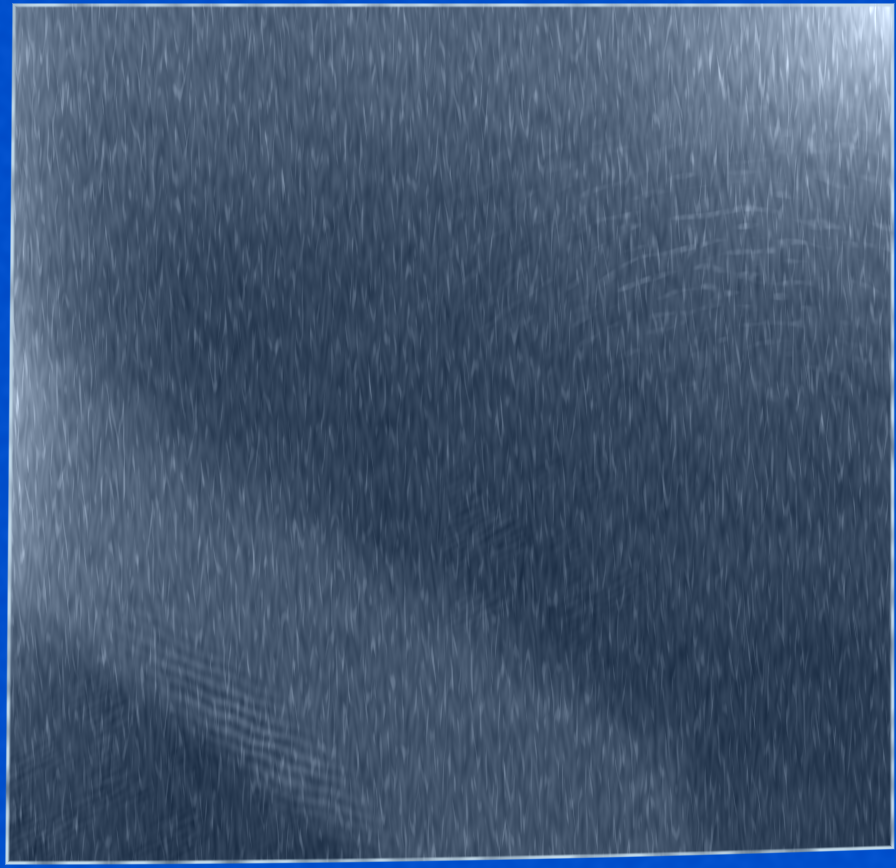
Reproduce this texture procedurally as a WebGL 2 fragment shader.

```glsl
#version 300 es
precision highp float;

uniform vec2 u_resolution;
out vec4 fragColor;

vec2 hashGradient(vec2 cell) {
  vec3 h = fract(cell.xyx * vec3(0.1031, 0.1030, 0.0973));
  h += dot(h, h.yzx + 33.33);
  float angle = 6.28318 * fract((h.x + h.y) * h.z);
  return vec2(cos(angle), sin(angle));
}

float gradientNoise(vec2 p) {
  vec2 i = floor(p), f = p - i;
  vec2 w = f * f * f * (f * (f * 6.0 - 15.0) + 10.0);
  float a = dot(hashGradient(i), f);
  float b = dot(hashGradient(i + vec2(1, 0)), f - vec2(1, 0));
  float c = dot(hashGradient(i + vec2(0, 1)), f - vec2(0, 1));
  float d = dot(hashGradient(i + vec2(1, 1)), f - vec2(1, 1));
  return mix(mix(a, b, w.x), mix(c, d, w.x), w.y);
}

float fbm(vec2 p) {
  float sum = 0.0, amplitude = 0.6;
  for (int i = 0; i < 4; i++) {
    sum += amplitude * gradientNoise(p);
    p = p * 2.03 + 17.3;
    amplitude *= 0.5;
  }
  return sum;
}

float blob(vec2 p, vec2 center, vec2 radius) {
  vec2 q = (p - center) / radius;
  return exp(-dot(q, q));
}

vec2 rotate(vec2 p, float angle) {
  float c = cos(angle), s = sin(angle);
  return vec2(c * p.x + s * p.y, c * p.y - s * p.x);
}

// Positive inside the slightly skewed sheet
float plateDistance(vec2 uv) {
  float left = uv.x - mix(0.006, 0.014, uv.y);
  float right = 0.998 - uv.x;
  float top = 0.996 - uv.y;
  float bottom = uv.y - mix(0.004, 0.022, uv.x * uv.x);
  return min(min(left, right), min(top, bottom));
}

// Broad reflections, from the dark diagonal to the lit corner
float sheen(vec2 uv) {
  float wobble = 0.05 * fbm(uv * 5.0);
  float diagonal = 0.67 - 0.65 * uv.x - uv.y + wobble;
  float corner = length(uv - vec2(1.0));
  float tone = 0.232 + 0.07 * smoothstep(0.0, 0.65, -diagonal);
  tone += 0.07 * smoothstep(0.66, 1.0, uv.y);
  tone += 0.44 * exp(-corner / 0.09) + 0.17 * exp(-corner * corner / 0.08);
  tone += 0.26 * exp(-uv.x / 0.06) * blob(uv, vec2(0.0, 0.6), vec2(1.0, 0.32));
  tone += 0.1 * exp(-uv.x / 0.18) * smoothstep(0.0, 0.35, uv.y);
  float fold = 0.32 - 0.72 * uv.x - uv.y + wobble;
  float band = smoothstep(-0.03, 0.12, diagonal);
  band *= 1.0 - smoothstep(-0.03, 0.04, fold);
  band *= 1.0 - 0.8 * smoothstep(0.74, 0.8, uv.x);
  return tone + 0.09 * band + 0.045 * fbm(uv * 7.0 + 4.0);
}

// One layer of upright marks, staggered from column to column
float strokes(vec2 p, vec2 frequency, float seed) {
  vec2 q = p * frequency + seed;
  q.y += 2.5 * gradientNoise(vec2(q.x * 0.37, seed));
  return gradientNoise(q);
}

// Short upright brush marks with sparse bright ones
float brushing(vec2 p) {
  p.x += 0.02 * p.y;
  float fine = strokes(p, vec2(210.0, 42.0), 0.4);
  float wide = strokes(p, vec2(120.0, 26.0), 31.7);
  float glint = strokes(p, vec2(225.0, 30.0), 73.2);
  float spark = strokes(p, vec2(190.0, 38.0), 112.6);
  float bright = smoothstep(0.15, 0.6, glint) + smoothstep(0.18, 0.6, spark);
  return 0.085 * fine + 0.055 * wide + 0.12 * bright;
}

// Curved rubbing marks around a distant pivot
float arcScratches(vec2 p, vec2 pivot) {
  vec2 d = p - pivot;
  vec2 polar = vec2(atan(d.x, d.y) * 11.0, length(d) * 85.0);
  float marks = smoothstep(0.08, 0.5, gradientNoise(polar));
  return marks * (0.6 + 1.2 * gradientNoise(p * vec2(130.0, 55.0)));
}

// Slanted ripples crossing the fold, steeper towards the left
float ripples(vec2 uv) {
  float bend = uv.x - 0.34;
  float phase = uv.y + 0.3 * uv.x - 0.5 * bend * bend;
  phase += 0.006 * gradientNoise(uv * 26.0);
  vec2 along = rotate(uv - vec2(0.28, 0.16), -0.75);
  return sin(phase * 390.0) * blob(along, vec2(0.0), vec2(0.14, 0.035));
}

void main() {
  vec2 uv = gl_FragCoord.xy / u_resolution;
  vec2 p = gl_FragCoord.xy / u_resolution.y;
  float pixel = 1.0 / u_resolution.y;

  float light = sheen(uv);
  float tone = light + brushing(p) * (0.6 + 0.9 * light);
  tone += 0.12 * arcScratches(p, vec2(0.88, 0.27)) * blob(uv, vec2(0.79, 0.71), vec2(0.25, 0.13));
  tone += 0.045 * ripples(uv);

  // Faint slanted scuffs, broken into patches
  float scuff = gradientNoise(rotate(p, 0.55) * vec2(34.0, 150.0));
  scuff *= smoothstep(-0.15, 0.35, gradientNoise(p * 14.0));
  float scuffArea = blob(uv, vec2(0.59, 0.35), vec2(0.13, 0.1));
  scuffArea += blob(uv, vec2(0.1, 0.08), vec2(0.2, 0.13));
  tone += 0.08 * scuff * scuffArea;

  // Steel tint, worn rim and blue backing
  vec3 steel = vec3(tone) + vec3(-0.07, 0.0, 0.09);
  float edge = plateDistance(uv);
  float rim = 1.0 - smoothstep(0.002, 0.0055, edge);
  rim *= clamp(0.8 + 0.8 * gradientNoise(p * 28.0), 0.0, 1.0);
  steel = mix(steel, vec3(0.76, 0.85, 0.91), rim);
  vec3 backing = vec3(0.0, 0.31, 0.80) + 0.03 * gradientNoise(p * 60.0);
  vec3 color = mix(backing, steel, smoothstep(-pixel, pixel, edge));
  fragColor = vec4(clamp(color, 0.0, 1.0), 1.0);
}
```
